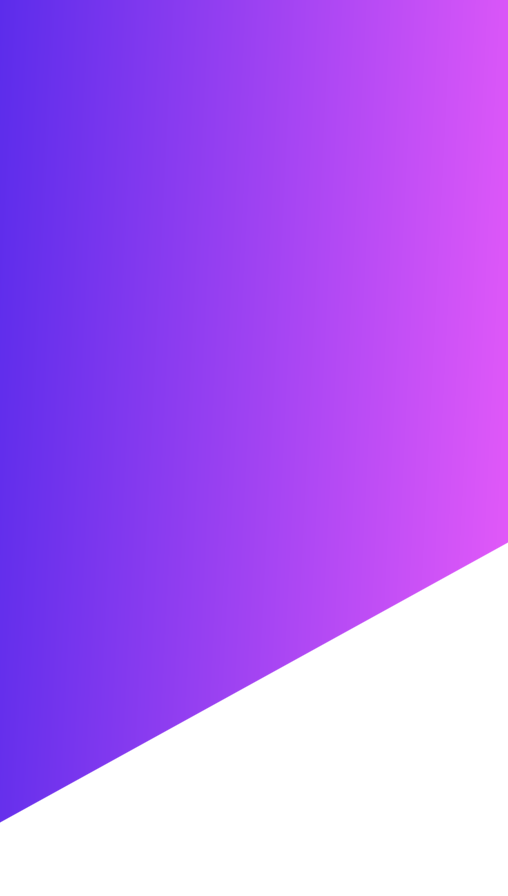
A Shadertoy shader for this background:

```glsl
void mainImage(out vec4 fragColor, in vec2 fragCoord) {
    vec2 uv = fragCoord / iResolution.xy;

    // Near-horizontal gradient, leaning slightly toward the bottom
    float blend = (uv.x + 0.09 * (1.0 - uv.y)) / 1.055;
    vec3 indigo = vec3(0.36, 0.173, 0.922);
    vec3 orchid = vec3(0.88, 0.347, 0.975);
    vec3 panel = mix(indigo, orchid, clamp(blend, 0.0, 1.0));

    // Slanted lower edge, smoothed over about one pixel
    float aboveEdge = uv.y - mix(0.082, 0.3945, uv.x);
    float softness = 0.6 * fwidth(aboveEdge);
    float coverage = smoothstep(-softness, softness, aboveEdge);

    fragColor = vec4(mix(vec3(1.0), panel, coverage), 1.0);
}
```
